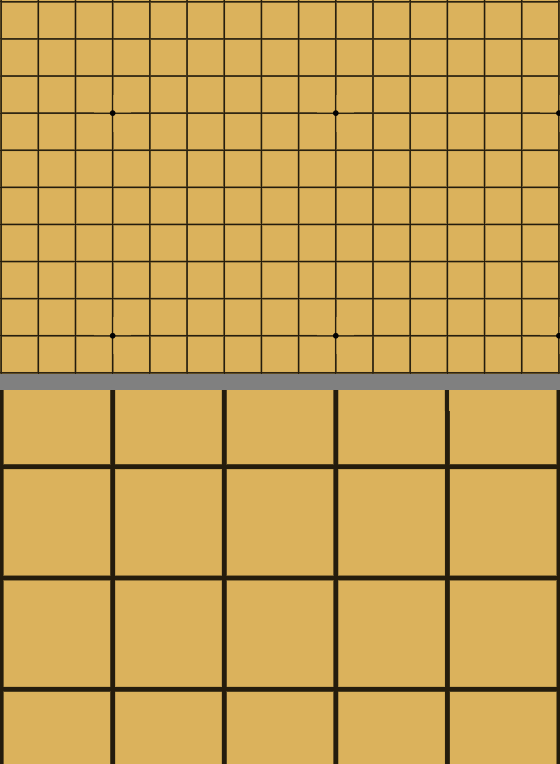
Top: the whole. Bottom: its middle third, enlarged.
A WebGL 1 fragment shader for this pattern:

```glsl
precision highp float;
// Ruled wooden game board: black square grid with a round marker every six lines.

uniform vec2 u_resolution;

// Coverage of a shape of the given half width, softened over about a pixel.
vec2 softLine(vec2 dist, vec2 halfWidth, vec2 soft) {
  return 1.0 - smoothstep(halfWidth - soft, halfWidth + soft, dist);
}

void main() {
  // Board coordinates in cells, counted from the top left crossing.
  vec2 cells = vec2(15.059, 10.08);
  vec2 uv = gl_FragCoord.xy / u_resolution;
  vec2 board = vec2(uv.x, 1.0 - uv.y) * cells - vec2(0.03, 0.049);
  vec2 pixel = cells / u_resolution;

  // Offset from the nearest marker crossing; its own cell is ruled a little finer.
  vec2 fromMarker = mod(board, 6.0) - 3.0;
  vec2 nearMarker = step(abs(fromMarker), vec2(0.5));
  float markerCell = nearMarker.x * nearMarker.y;

  // Grid lines.
  vec2 offset = board - floor(board + 0.5) - markerCell * vec2(-0.004, 0.004);
  vec2 halfWidth = vec2(0.022 - 0.003 * markerCell);
  vec2 lines = softLine(abs(offset), halfWidth, 0.65 * pixel);

  // Round markers.
  float edge = 0.6 * max(pixel.x, pixel.y);
  float marker = 1.0 - smoothstep(0.076 - edge, 0.076 + edge, length(fromMarker));

  vec3 wood = vec3(0.86, 0.70, 0.36);
  vec3 color = mix(wood, vec3(0.14, 0.11, 0.05), max(lines.x, lines.y));
  color = mix(color, vec3(0.01), marker);
  gl_FragColor = vec4(color, 1.0);
}
```
